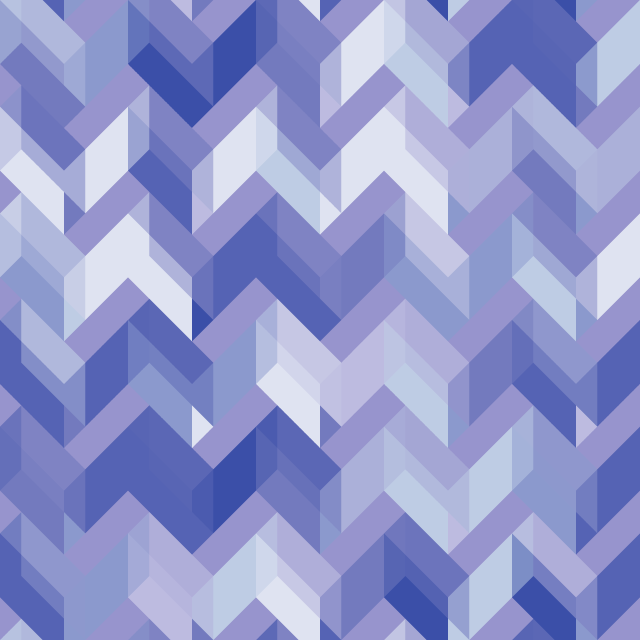
Reproduce this pattern procedurally as a three.js fragment shader.

```glsl
// Folded ribbon zigzag: mauve slats between rising and falling translucent bands.
// Every edge lies on a square grid, either upright or at 45 degrees, so each region
// is found by comparing x, a falling diagonal and a rising diagonal per repeat.

#define COLUMNS 5.0
#define ROWS 6.0
#define CELL vec2(6.0, 5.0)
#define SLAT vec3(0.592, 0.580, 0.802)
#define TONE_SPREAD 0.9
#define UPPER_STRENGTH 0.65
#define SAMPLES 4

varying vec2 vUv;

float hash(vec2 p) {
  return fract(sin(dot(p, vec2(127.1, 311.7))) * 43758.5453);
}

// Eight swatches from deep blue to near white
vec3 swatch(float t) {
  if (t < 0.15) return vec3(0.230, 0.310, 0.660);
  if (t < 0.33) return vec3(0.335, 0.390, 0.705);
  if (t < 0.51) return vec3(0.450, 0.480, 0.745);
  if (t < 0.64) return vec3(0.545, 0.600, 0.805);
  if (t < 0.77) return vec3(0.670, 0.690, 0.850);
  if (t < 0.83) return vec3(0.740, 0.735, 0.880);
  if (t < 0.90) return vec3(0.745, 0.800, 0.895);
  return vec3(0.875, 0.890, 0.945);
}

// Parts of one repeat share a tone, each shifted and folded back into 0..1
vec3 partColor(vec2 cell, float part) {
  cell = mod(cell, vec2(COLUMNS, ROWS));
  float shift = hash(cell + 17.0 * part) - 0.5;
  float tone = abs(hash(cell + 3.7) + TONE_SPREAD * shift);
  return swatch(1.0 - abs(1.0 - tone));
}

vec3 risingColor(vec2 cell) { return partColor(cell, 1.0); }
vec3 lowerColor(vec2 cell) { return partColor(cell, 2.0); }
vec3 tipColor(vec2 cell) { return partColor(cell, 3.0); }
vec3 upperColor(vec2 cell) {
  return mix(SLAT, partColor(cell, 4.0), UPPER_STRENGTH);
}

vec3 blend(vec3 a, vec3 b) { return 0.5 * (a + b); }

vec3 ribbons(vec2 uv) {
  vec2 p = vec2(uv.x, 1.0 - uv.y) * vec2(COLUMNS, ROWS) * CELL;
  float column = floor(p.x / CELL.x);
  float x = p.x - column * CELL.x;

  // Right of the valley: slat and rising band only
  if (x >= 4.0) {
    float rise = p.y + x - CELL.x - 3.0;
    float risingRow = floor(rise / CELL.y);
    if (rise - risingRow * CELL.y < 2.0) return SLAT;
    return risingColor(vec2(column + 1.0, risingRow));
  }

  // Falling band: upper and lower ribbons with an overlap
  float fall = p.y - x - 3.0;
  float row = floor(fall / CELL.y);
  fall -= row * CELL.y;
  vec2 cell = vec2(column, row);
  vec3 upper = upperColor(cell);
  vec3 lower = lowerColor(cell);

  // Peak: slat end, then the rising band over both ribbons
  if (x < 1.0) {
    float rise = fall + 2.0 * x;
    if (rise < 2.0) return SLAT;
    if (rise >= 5.0) return lower;
    return blend(risingColor(cell), fall < 2.0 ? upper : lower);
  }

  // Valley: ribbon end, overlap, tip, then the next slat
  if (x >= 3.0) {
    float rise = fall + 2.0 * x - CELL.x;
    vec2 nextCell = cell + vec2(1.0, 0.0);
    if (rise < 2.0) return upper;
    if (fall < 3.0) return blend(upper, risingColor(nextCell));
    return rise < 5.0 ? tipColor(nextCell) : SLAT;
  }

  if (fall < 2.0) return upper;
  return fall < 3.0 ? blend(upper, lower) : lower;
}

void main() {
  // Average over the pixel footprint to smooth the edges
  vec2 footprint = fwidth(vUv);
  vec3 sum = vec3(0.0);
  for (int j = 0; j < SAMPLES; j++) {
    for (int i = 0; i < SAMPLES; i++) {
      vec2 offset = (vec2(float(i), float(j)) + 0.5) / float(SAMPLES) - 0.5;
      sum += ribbons(vUv + offset * footprint);
    }
  }
  gl_FragColor = vec4(sum / float(SAMPLES * SAMPLES), 1.0);
}
```
